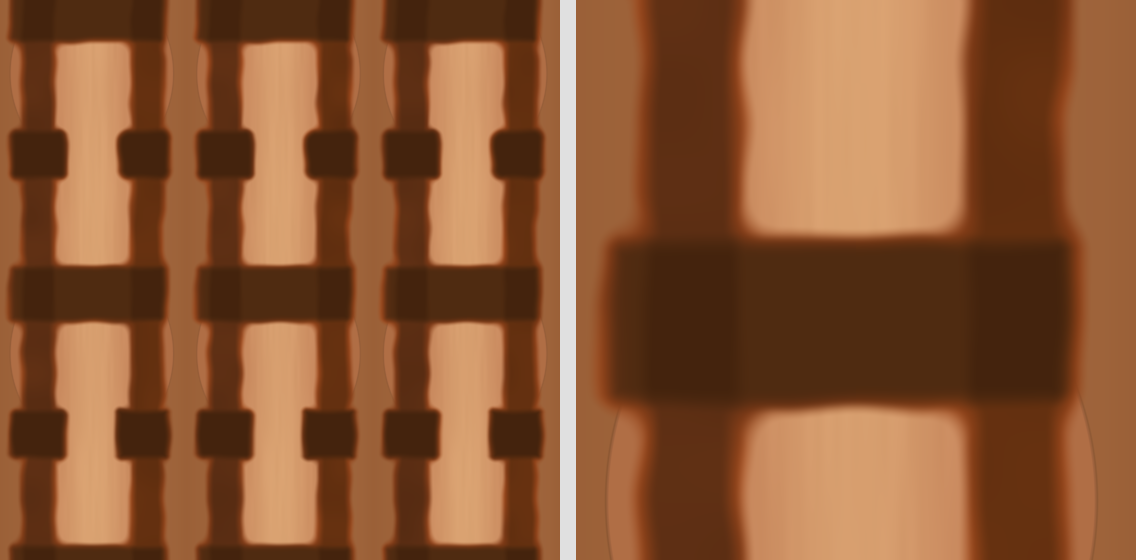
Left, the full canvas; right, a detail of the centre.
Write a WebGL 2 fragment shader that draws this pattern.

```glsl
#version 300 es
precision highp float;

uniform vec2 u_resolution;
out vec4 fragColor;

const vec2 REPEATS = vec2(3.0, 2.0);
const float CELL_HEIGHT = 1.5; // in cell widths
const vec3 GROUND = vec3(0.62, 0.39, 0.23);
const vec3 LENS = vec3(0.69, 0.43, 0.27);
const vec3 PANEL_EDGE = vec3(0.79, 0.54, 0.37);
const vec3 PANEL_CORE = vec3(0.85, 0.63, 0.44);
const vec3 SCORCH = vec3(0.56, 0.26, 0.10);
const vec3 RAIL_LEFT = vec3(0.36, 0.18, 0.075);
const vec3 RAIL_RIGHT = vec3(0.385, 0.185, 0.06);
const vec3 BAR = vec3(0.31, 0.167, 0.065);
const vec3 KNOT = vec3(0.265, 0.137, 0.05);

float hash(vec2 p) {
  return fract(sin(dot(p, vec2(127.1, 311.7))) * 43758.545);
}

// Value noise that wraps after a whole number of lattice steps
float wrapNoise(vec2 p, vec2 period) {
  vec2 i = floor(p);
  vec2 f = fract(p);
  f = f * f * (3.0 - 2.0 * f);
  vec2 a = mod(i, period);
  vec2 b = mod(i + 1.0, period);
  return mix(mix(hash(a), hash(vec2(b.x, a.y)), f.x),
             mix(hash(vec2(a.x, b.y)), hash(b), f.x), f.y);
}

float roundBox(vec2 p, vec2 halfSize, float radius) {
  vec2 q = abs(p) - halfSize + radius;
  return length(max(q, 0.0)) + min(max(q.x, q.y), 0.0) - radius;
}

float smoothUnion(float a, float b, float k) {
  float h = max(k - abs(a - b), 0.0) / k;
  return min(a, b) - 0.25 * h * h * k;
}

float cover(float d, float softness) {
  return 1.0 - smoothstep(-softness, softness, d);
}

// Offset from a height, wrapped to the nearest repeat
float wrapY(float y, float center) {
  return mod(y - center + 0.5 * CELL_HEIGHT, CELL_HEIGHT) - 0.5 * CELL_HEIGHT;
}

void main() {
  vec2 uv = gl_FragCoord.xy / u_resolution;
  vec2 grid = uv * REPEATS;
  vec2 cell = fract(grid) * vec2(1.0, CELL_HEIGHT);
  float row = floor(grid.y);
  float column = floor(grid.x);
  float px = REPEATS.x / u_resolution.x;

  // Uneven edges differ by row and are shared by the columns
  vec2 q = vec2(cell.x, uv.y * 3.0);
  vec2 wobble = vec2(wrapNoise(q * 9.0, vec2(9.0, 27.0)),
                     wrapNoise(q * 8.0 + 3.0, vec2(8.0, 24.0))) - 0.5;
  vec2 p = cell + wobble * vec2(0.02, 0.016);

  // Rails, crossbar and blocks
  float leftRail = abs(p.x - 0.207) - 0.09;
  float rightRail = abs(p.x - 0.79) - 0.088;
  float rails = min(leftRail, rightRail);
  float bar = roundBox(vec2(p.x - 0.465, wrapY(p.y, 1.426)), vec2(0.418, 0.152), 0.03);
  float blockY = wrapY(p.y, 0.672);
  float leftBlock = roundBox(vec2(p.x - 0.203, blockY), vec2(0.152, 0.137), 0.04);
  float rightBlock = roundBox(vec2(p.x - 0.776 + 0.006 * (1.0 - row), blockY),
                              vec2(0.145, 0.137), mix(0.025, 0.06, row));
  float blocks = min(leftBlock, rightBlock);
  float frame = smoothUnion(smoothUnion(rails, bar, 0.06), blocks, 0.03);

  // Ground with soft upright bands
  float bands = wrapNoise(vec2(cell.x * 14.0, 0.5), vec2(14.0, 1.0)) - 0.5;
  vec3 color = GROUND + 0.025 * bands;

  // Faint lens with a thin rim beside the rails
  vec2 radii = vec2(0.4375, 0.508);
  float lens = (length((cell - vec2(0.492, 1.105)) / radii) - 1.0) * radii.x;
  float lensFade = smoothstep(0.75, 0.95, cell.y);
  color = mix(color, LENS, cover(lens, px) * lensFade);
  color *= 1.0 - 0.1 * lensFade * cover(abs(lens) - 0.003, px);

  // Pale panel with fine grain
  float across = abs(cell.x - 0.498) / 0.205;
  float warmth = 0.5 + 0.5 * cos(6.28318 * (cell.y - 0.3) / CELL_HEIGHT);
  vec3 panel = mix(PANEL_CORE, PANEL_EDGE, smoothstep(0.1, 1.1, across));
  panel += vec3(0.01, 0.015, 0.01) * (warmth - 0.5);
  float grain = wrapNoise(vec2(cell.x * 60.0, uv.y * 12.0), vec2(60.0, 12.0)) - 0.5;
  panel += 0.018 * grain;
  color = mix(color, panel, cover(abs(cell.x - 0.498) - 0.25, 0.01));

  // Scorched rim, then the dark wood
  float scorch = wrapNoise(vec2(grid.x * 6.0, uv.y * 18.0), vec2(18.0));
  vec3 rim = mix(SCORCH * 0.8, SCORCH * 1.12, scorch);
  rim.r += 0.02 * hash(vec2(column, row));
  color = mix(color, rim, cover(frame - 0.005, 0.017));
  vec3 wood = mix(RAIL_LEFT, RAIL_RIGHT, step(0.5, cell.x));
  wood *= 0.94 + 0.12 * scorch;
  color = mix(color, wood, cover(frame + 0.015, 0.022));

  // Crossbar paler at its left end, darkest over rails and blocks
  float barCover = cover(bar + 0.014, 0.026) * smoothstep(0.04, 0.115, cell.x);
  color = mix(color, BAR, barCover);
  color = mix(color, KNOT, barCover * cover(rails + 0.005, 0.02));
  color = mix(color, KNOT, cover(blocks + 0.014, 0.026));

  fragColor = vec4(color, 1.0);
}
```
